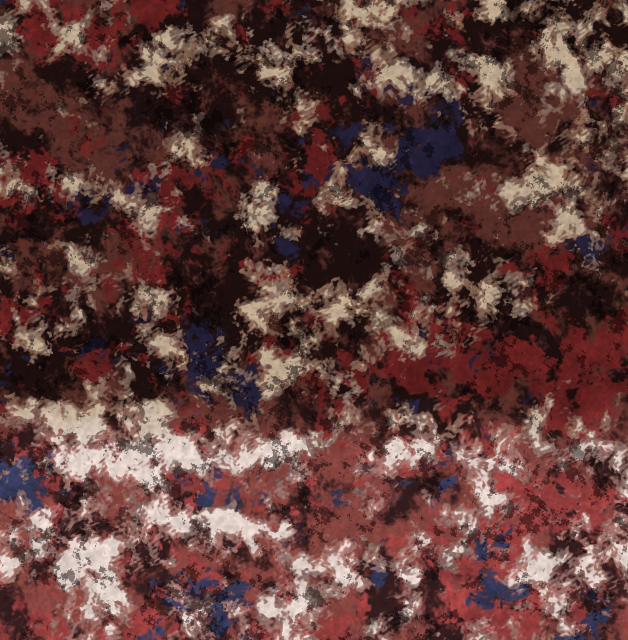
This texture is drawn by a WebGL 1 fragment shader. Its source:

```glsl
precision highp float;
uniform vec2 u_resolution;

#define DAB_SCALE 17.0
#define ROUGHNESS 0.76
#define EDGE 0.042
#define SCUMBLE_LEVEL 0.54
#define CREAM_LEVEL 0.638
#define RED_LEVEL 0.575
#define BLUE_LEVEL 0.67
#define HORIZON 0.345
#define RELIEF 0.26

float hash(vec2 p) {
  return fract(sin(dot(p, vec2(127.1, 311.7))) * 43758.5453);
}

float noise(vec2 p) {
  vec2 i = floor(p), f = fract(p);
  f = f * f * (3.0 - 2.0 * f);
  return mix(mix(hash(i), hash(i + vec2(1.0, 0.0)), f.x),
             mix(hash(i + vec2(0.0, 1.0)), hash(i + vec2(1.0, 1.0)), f.x), f.y);
}

// Rough fractal noise, normalised to 0..1
float fbm(vec2 p) {
  float sum = 0.0, total = 0.0, amp = 1.0;
  for (int i = 0; i < 5; i++) {
    sum += amp * noise(p);
    total += amp;
    amp *= ROUGHNESS;
    p = mat2(1.6, 1.2, -1.2, 1.6) * p + 17.3;
  }
  return sum / total;
}

// Soft elliptical region that steers the paint density
float region(vec2 p, vec2 center, vec2 radius) {
  vec2 d = (p - center) / radius;
  return exp(-dot(d, d));
}

// Ragged paint coverage with a smooth edge
float cover(float n, float level) {
  return smoothstep(level - EDGE, level + EDGE, n);
}

void main() {
  vec2 p = gl_FragCoord.xy / u_resolution.y;
  vec2 warp = vec2(noise(p * 30.0 + 3.0), noise(p * 30.0 + 41.0)) - 0.5;
  vec2 q = p + 0.012 * warp;

  // Bright lower part, dark upper part, and a smooth red band at the right
  float lit = smoothstep(HORIZON + 0.05, HORIZON - 0.07, p.y + 0.04 * warp.y);
  float band = region(q, vec2(0.92, 0.43), vec2(0.30, 0.075));

  // Ground: near-black and brown, warmer below
  float groundNoise = fbm(q * 17.0 + 70.0) + 0.12 * (noise(q * 6.0 + 80.0) - 0.5);
  vec3 darkGround = mix(vec3(0.11, 0.055, 0.052), vec3(0.34, 0.18, 0.155),
                        smoothstep(0.42, 0.62, groundNoise));
  vec3 warmGround = mix(vec3(0.20, 0.11, 0.115), vec3(0.53, 0.27, 0.25),
                        smoothstep(0.36, 0.58, groundNoise));
  vec3 color = mix(darkGround, warmGround, lit);

  // Red paint
  float redBias = 0.08 * region(p, vec2(0.20, 0.80), vec2(0.22, 0.25))
                + 0.06 * region(p, vec2(0.75, 0.2), vec2(0.35, 0.2))
                + 0.03 * lit + 0.20 * band - 0.04
                + 0.14 * (noise(q * 9.0 + 150.0) - 0.5);
  vec3 red = mix(vec3(0.42, 0.125, 0.125), vec3(0.63, 0.25, 0.25), lit);
  red *= 0.70 + 0.60 * fbm(q * 28.0 + 9.0);
  color = mix(color, red, 0.85 * cover(fbm(q * 14.0 + 120.0) + redBias, RED_LEVEL));

  // Blue patches
  float blueBias = 0.14 * region(p, vec2(0.48, 0.72), vec2(0.14, 0.07))
                 + 0.12 * region(p, vec2(0.74, 0.82), vec2(0.10, 0.08))
                 + 0.18 * region(p, vec2(0.06, 0.27), vec2(0.09, 0.06))
                 + 0.15 * region(p, vec2(0.34, 0.05), vec2(0.18, 0.05))
                 + 0.08 * region(p, vec2(0.25, 0.36), vec2(0.18, 0.10))
                 + 0.14 * (noise(q * 12.0 + 250.0) - 0.5);
  vec3 blue = mix(vec3(0.13, 0.12, 0.22), vec3(0.20, 0.23, 0.37), lit);
  blue *= 0.65 + 0.70 * fbm(q * 28.0 + 60.0);
  float blueCover = cover(fbm(q * 13.0 + 210.0) + blueBias, BLUE_LEVEL);
  color = mix(color, blue, 0.92 * blueCover);

  // Pale dabs: muted scumble with brighter cores
  float paleBias = 0.09 * region(p, vec2(0.38, 0.46), vec2(0.18, 0.12))
                 + 0.08 * region(p, vec2(0.82, 0.83), vec2(0.19, 0.16))
                 + 0.10 * region(p, vec2(0.17, 0.22), vec2(0.14, 0.18))
                 + 0.06 * region(p, vec2(0.84, 0.13), vec2(0.11, 0.12))
                 - 0.08 * region(p, vec2(0.45, 0.73), vec2(0.16, 0.09))
                 - 0.08 * region(p, vec2(0.02, 0.60), vec2(0.14, 0.35))
                 + 0.025 * lit - 0.16 * band - 0.07 * blueCover;
  float clusters = 0.10 * (noise(q * 9.0 + 300.0) - 0.5);
  float pale = fbm(q * DAB_SCALE + 330.0) + clusters + paleBias;
  vec3 scumble = mix(vec3(0.53, 0.40, 0.33), vec3(0.65, 0.47, 0.44), lit);
  scumble = mix(scumble, vec3(0.52, 0.47, 0.44), cover(fbm(q * 24.0), 0.54) * 0.6);
  scumble *= 0.72 + 0.56 * fbm(q * 30.0 + 390.0);
  vec3 cream = mix(vec3(0.75, 0.67, 0.57), vec3(0.91, 0.85, 0.82), lit);
  color = mix(color, scumble, 0.85 * cover(pale, SCUMBLE_LEVEL));
  color = mix(color, cream, 0.95 * cover(pale, CREAM_LEVEL));

  // Fine dark pits and paint relief
  float pits = cover(fbm(p * 30.0 + 450.0), 0.60);
  color = mix(color, color * vec3(0.40, 0.37, 0.38), 0.75 * pits);
  float grain = 0.5 * (noise(p * 90.0 + 500.0) + noise(p * 210.0 + 600.0));
  color *= 1.0 + RELIEF * (grain - 0.5);

  gl_FragColor = vec4(clamp(color, 0.0, 1.0), 1.0);
}
```
